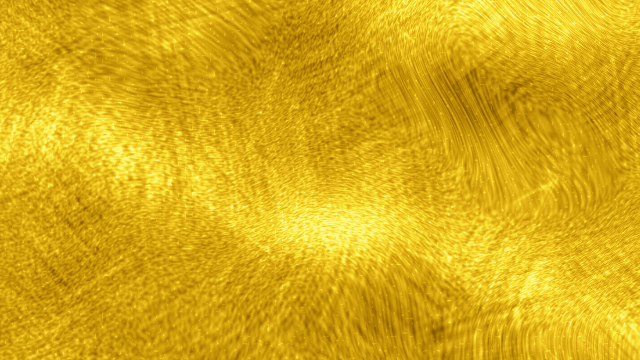
Give the GLSL for this texture, as a WebGL 1 fragment shader.

```glsl
precision highp float;
uniform vec2 u_resolution;

float hash(float n) {
  return fract(sin(n * 12.9898 + 4.1) * 43758.545);
}

vec2 gradient(vec2 cell) {
  float a = 6.2832 * fract(sin(dot(cell, vec2(127.1, 311.7))) * 43758.545);
  return vec2(cos(a), sin(a));
}

// Gradient noise, roughly -0.7 to 0.7
float noise(vec2 p) {
  vec2 i = floor(p), f = fract(p);
  vec2 u = f * f * f * (f * (f * 6.0 - 15.0) + 10.0);
  float low = mix(dot(gradient(i), f),
                  dot(gradient(i + vec2(1, 0)), f - vec2(1, 0)), u.x);
  float high = mix(dot(gradient(i + vec2(0, 1)), f - vec2(0, 1)),
                   dot(gradient(i + vec2(1, 1)), f - vec2(1, 1)), u.x);
  return mix(low, high, u.y);
}

vec2 rotate(vec2 p, float a) {
  float c = cos(a), s = sin(a);
  return vec2(c * p.x + s * p.y, c * p.y - s * p.x);
}

float blob(vec2 p, vec2 center, vec2 radius) {
  vec2 d = (p - center) / radius;
  return exp(-dot(d, d));
}

// Broad sheen: a falling bright ridge, a lit corner and dull hollows
float sheen(vec2 p) {
  p += 0.05 * vec2(noise(p * 4.0), noise(p * 4.0 + 17.0));
  float ridge = p.y - (0.66 - 0.3 * p.x + 0.03 * cos(6.0 * p.x - 1.2));
  float light = 0.45 + 0.34 * exp(-ridge * ridge / 0.017);
  light += 0.25 * blob(p, vec2(0.98, 0.39), vec2(0.2, 0.08));
  light += 0.42 * blob(p, vec2(1.4, 0.98), vec2(0.5, 0.13));
  light -= 0.26 * blob(p, vec2(1.36, 0.73), vec2(0.3, 0.14));
  light -= 0.18 * blob(p, vec2(0.82, 0.88), vec2(0.22, 0.12));
  light -= 0.2 * blob(p, vec2(0.45, 0.16), vec2(0.5, 0.16));
  light -= 0.16 * blob(p, vec2(1.15, 0.08), vec2(0.25, 0.12));
  return light + 0.2 * noise(p * 3.0 + 5.0) + 0.12 * noise(p * 8.0);
}

// Patches of brushing, each layer with its own direction
float brushing(vec2 p) {
  float sum = 0.0;
  for (int i = 0; i < 4; i++) {
    float k = float(i);
    vec2 q = rotate(p, 0.45 + 0.62 * k + 0.15 * noise(p * 1.5 + k));
    float patchMask = smoothstep(-0.05, 0.3, noise(p * 2.6 + 13.0 * k));
    float fibers = noise(q * vec2(4.0, 85.0) + 31.0 * k)
                 + 0.7 * noise(q * vec2(3.0, 38.0) + 7.0 * k);
    sum += patchMask * fibers;
  }
  return sum;
}

// Scattered bundles of straight pale scratches
float scratches(vec2 p) {
  float sum = 0.0;
  for (int i = 0; i < 22; i++) {
    float k = float(i) * 5.0;
    vec2 center = vec2(1.78 * hash(k), hash(k + 1.0));
    float angle = 0.45 + 0.62 * floor(4.0 * hash(k + 2.0)) + 0.3 * hash(k + 3.0);
    vec2 q = rotate(p - center, angle);
    float halfLength = mix(0.05, 0.19, hash(k + 4.0));
    float width = mix(0.003, 0.022, pow(hash(k + 2.5), 2.0));
    float ends = 1.0 - smoothstep(0.5, 1.0, abs(q.x) / halfLength);
    float hairs = 0.45 + 1.3 * noise(vec2(q.x * 7.0, q.y * 110.0) + k);
    sum += ends * exp(-q.y * q.y / (width * width)) * hairs;
  }
  return sum;
}

// Fine crinkled foil grain with glinting specks
float grain(vec2 p) {
  vec2 q = rotate(p, 0.25 + 0.5 * noise(p * 2.0));
  float fine = noise(q * vec2(85.0, 120.0));
  float coarse = noise(q * vec2(42.0, 68.0) + 9.0);
  float glint = smoothstep(0.28, 0.5, noise(p * 100.0 + 40.0));
  return 0.4 * fine + 0.25 * coarse + 0.22 * glint;
}

vec3 gold(float t) {
  vec3 c = mix(vec3(0.54, 0.36, 0.0), vec3(0.72, 0.53, 0.02), clamp((t + 0.1) / 0.3, 0.0, 1.0));
  c = mix(c, vec3(0.81, 0.62, 0.04), clamp((t - 0.2) / 0.2, 0.0, 1.0));
  c = mix(c, vec3(0.89, 0.71, 0.09), clamp((t - 0.4) / 0.2, 0.0, 1.0));
  c = mix(c, vec3(0.95, 0.80, 0.15), clamp((t - 0.6) / 0.15, 0.0, 1.0));
  c = mix(c, vec3(0.97, 0.90, 0.22), clamp((t - 0.75) / 0.15, 0.0, 1.0));
  return mix(c, vec3(0.99, 0.97, 0.52), clamp((t - 0.9) / 0.2, 0.0, 1.0));
}

void main() {
  vec2 p = gl_FragCoord.xy / u_resolution.y;
  float tone = sheen(p) + 0.24 * brushing(p) + 0.22 * scratches(p) + grain(p);
  gl_FragColor = vec4(gold(tone), 1.0);
}
```
